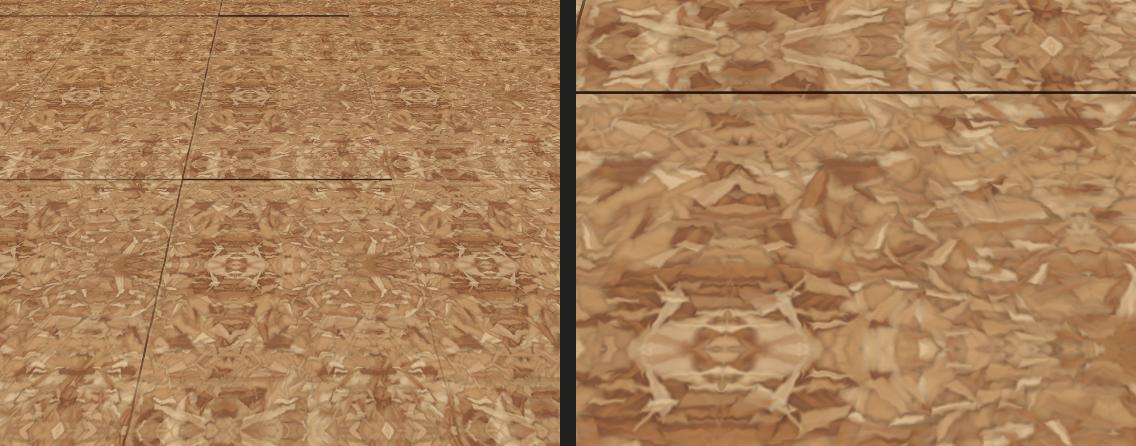
Left, the full canvas; right, a detail of the centre.
Write a WebGL 2 fragment shader that draws this texture.

```glsl
#version 300 es
precision highp float;
uniform vec2 u_resolution;
out vec4 fragColor;

// Perspective of the floor
const float HORIZON = 1.57;
const float VANISH_X = 0.497;
const vec2 FLOOR_SCALE = vec2(2.606, 2.409);
const float PANEL_SHIFT = 0.458;

// Repeat: one mirrored tile per panel across, one and a half along
const vec2 MIRROR_AXIS = vec2(0.29, 2.069);
const float CROSS_SEAM = 2.477;
const float PANEL_LENGTH = 1.5;

// Flakes
const int LAYERS = 8;
const float FIRST_CELLS = 6.0;
const float CELL_GROWTH = 1.27;
const float SHADOW_REACH = 0.007;
const float SHADOW_DEPTH = 0.08;
const float GRAIN = 0.3;
const float RAGGED = 0.007;
const float OPACITY = 0.82;

// Seams
const float LONG_SEAM_WIDTH = 0.0018;
const float CROSS_SEAM_WIDTH = 0.0015;

// Colours
const vec3 BARK = vec3(0.51, 0.32, 0.21);
const vec3 RUST = vec3(0.64, 0.43, 0.26);
const vec3 DUN = vec3(0.66, 0.49, 0.34);
const vec3 TAN = vec3(0.72, 0.55, 0.37);
const vec3 STRAW = vec3(0.76, 0.61, 0.44);
const vec3 PALE = vec3(0.85, 0.74, 0.58);
const vec3 GAP = vec3(0.11, 0.06, 0.04);
const vec3 GROOVE = vec3(0.32, 0.21, 0.13);

float hash(vec2 p) {
  return fract(sin(dot(p, vec2(127.1, 311.7))) * 43758.5453);
}

float noise(vec2 p) {
  vec2 i = floor(p), f = fract(p);
  f = f * f * (3.0 - 2.0 * f);
  return mix(mix(hash(i), hash(i + vec2(1, 0)), f.x),
             mix(hash(i + vec2(0, 1)), hash(i + vec2(1, 1)), f.x), f.y);
}

vec3 woodTone(float t) {
  vec3 c = mix(BARK, RUST, smoothstep(-0.04, 0.14, t));
  c = mix(c, DUN, smoothstep(0.12, 0.28, t));
  c = mix(c, TAN, smoothstep(0.26, 0.46, t));
  c = mix(c, STRAW, smoothstep(0.46, 0.78, t));
  return mix(c, PALE, smoothstep(0.78, 1.04, t));
}

// Lays one tapered, grained flake with a soft shadow over the wood
void layFlake(inout vec3 wood, vec2 p, vec2 halfSize, float angle, float tone, float soft, float opacity) {
  float s = sin(angle), c = cos(angle);
  p = vec2(c * p.x + s * p.y, c * p.y - s * p.x);
  float taper = 1.0 - 0.45 * p.x / halfSize.x;
  float d = max(abs(p.x + 0.6 * p.y) - halfSize.x, abs(p.y) - halfSize.y * taper);
  if (d > SHADOW_REACH + soft) return;
  wood *= 1.0 - SHADOW_DEPTH * (1.0 - smoothstep(0.0, SHADOW_REACH + soft, d));
  float grain = noise(p * vec2(24.0, 170.0) + tone * 91.0) - 0.5;
  wood = mix(wood, woodTone(tone + GRAIN * grain), opacity * (1.0 - smoothstep(-soft, soft, d)));
}

// Scatters one flake in each cell of a repeating grid
void scatter(inout vec3 wood, vec2 p, float cells, float seed, float presence, float soft) {
  vec2 home = floor(p * cells);
  for (int y = -1; y <= 1; y++)
  for (int x = -1; x <= 1; x++) {
    vec2 cell = home + vec2(x, y);
    vec2 id = mod(cell, cells) + seed * 17.3;
    if (hash(id + 5.1) > presence) continue;
    vec2 jitter = 0.6 * (vec2(hash(id), hash(id + 9.7)) - 0.5);
    float len = mix(0.35, 0.82, hash(id + 2.3)) / cells;
    float wide = len * mix(0.13, 0.38, hash(id + 3.9));
    float turn = 2.0 * hash(id + 7.7) - 1.0;
    vec2 center = (cell + 0.5 + jitter) / cells;
    layFlake(wood, p - center, vec2(len, wide), 1.3 * turn * abs(turn), hash(id + 4.4), soft, OPACITY);
  }
}

float line(float d, float halfWidth, float blur) {
  return 1.0 - smoothstep(halfWidth, halfWidth + blur, abs(d));
}

// Seams are open around the middle column and nearly shut to the right
float seamStrength(float column) {
  return column == 0.0 ? 1.0 : column < 0.0 ? 0.5 : 0.35 / pow(column, 3.0);
}

void main() {
  // Project the canvas onto the floor
  vec2 uv = gl_FragCoord.xy / u_resolution;
  float depth = HORIZON - uv.y;
  vec2 board = FLOOR_SCALE * vec2(uv.x - VANISH_X, 1.0) / depth + vec2(PANEL_SHIFT, 0.0);
  vec2 footprint = FLOOR_SCALE / (u_resolution * vec2(depth, depth * depth));
  float soft = max(0.0035, 0.3 * (footprint.x + footprint.y));

  // Fold into the mirrored tile and fray its edges
  vec2 rel = board - MIRROR_AXIS;
  vec2 tile = abs(fract(rel + 0.5) - 0.5);
  vec2 fray = vec2(noise(tile * 40.0), noise(tile * 46.0 + 31.0)) - 0.5;
  fray += 0.6 * (vec2(noise(tile * 120.0 + 7.0), noise(tile * 130.0)) - 0.5);
  vec2 mirrored = tile + RAGGED * fray;
  vec2 plain = vec2(fract(rel.x), tile.y) + RAGGED * fray;

  // Flakes from coarse to fine; every third layer is unmirrored across
  vec3 wood = woodTone(0.35 + 0.3 * noise(mirrored * vec2(20.0, 60.0)));
  float cells = FIRST_CELLS;
  for (int i = 0; i < LAYERS; i++) {
    float layer = float(i);
    scatter(wood, i % 3 == 2 ? plain : mirrored, floor(cells), layer + 1.0, 0.92 - 0.08 * layer, soft);
    cells *= CELL_GROWTH;
  }

  // Bold marks that recur in each tile
  layFlake(wood, plain - vec2(0.585, 0.0), vec2(0.06, 0.045), 0.3, 0.08, soft, 0.6);
  layFlake(wood, mirrored - vec2(0.178, 0.267), vec2(0.04, 0.02), 0.1, -0.05, 2.0 * soft, 0.8);
  layFlake(wood, mirrored - vec2(0.09, 0.0), vec2(0.028, 0.032), 0.2, 0.93, 3.0 * soft, 0.7);
  layFlake(wood, mirrored - vec2(0.14, 0.462), vec2(0.085, 0.009), -0.25, 0.92, soft, 0.7);
  layFlake(wood, mirrored - vec2(0.0, 0.455), vec2(0.04, 0.016), 0.0, 0.0, 1.5 * soft, 0.75);

  // Slow stains and slight differences between panels
  float row = floor((board.y - CROSS_SEAM) / PANEL_LENGTH);
  float column = floor(board.x);
  wood *= 1.0 + 0.04 * noise(board * 3.0) + 0.015 * hash(vec2(column, row));
  wood *= mix(vec3(1.01), vec3(0.99, 0.96, 0.91), smoothstep(0.6, 1.0, uv.y));

  // Long seams, worn in places
  float seam = floor(board.x + 0.5);
  float wobble = 0.004 * (noise(board.yy * 24.0 + seam) - 0.5);
  float wear = mix(0.3, 0.95, noise(vec2(board.y * 19.0, seam)));
  float longGap = line(board.x - seam + wobble, LONG_SEAM_WIDTH, footprint.x);
  float chipped = line(board.x - seam + wobble - 0.007, 0.003, 0.005);
  wood = mix(wood, STRAW, 0.35 * chipped * seamStrength(seam));
  wood = mix(wood, GROOVE, longGap * wear * seamStrength(seam));

  // Cross seams
  float along = fract((board.y - CROSS_SEAM) / PANEL_LENGTH + 0.5) - 0.5;
  float crossGap = line(along * PANEL_LENGTH, max(CROSS_SEAM_WIDTH, 0.15 * footprint.y), footprint.y);
  wood = mix(wood, GAP, 0.9 * crossGap * (column > 0.0 ? 0.1 : seamStrength(column)));

  fragColor = vec4(wood, 1.0);
}
```
